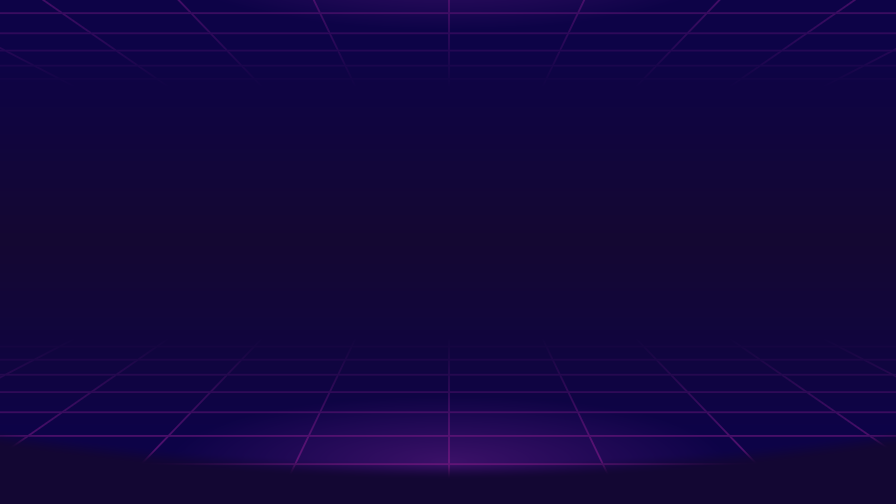
Write a WebGL 2 fragment shader that draws this background.

```glsl
#version 300 es
precision highp float;

uniform vec2 u_resolution;
out vec4 fragColor;

// Antialiased line of a given half width
float lineCoverage(float dist, float halfWidth, float pixel) {
    return clamp((halfWidth - dist) / pixel + 0.5, 0.0, 1.0);
}

// Distance to the nearest whole number
float nearestWhole(float v) {
    return abs(fract(v + 0.5) - 0.5);
}

// Perspective floor grid; depth is the distance from the vanishing line
float perspectiveGrid(float x, float depth, float pixel) {
    float spacing = 0.48 * depth;
    float column = x / spacing;
    float slope = 0.48 * round(column);
    float rays = nearestWhole(column) * spacing / sqrt(1.0 + slope * slope);
    float rows = nearestWhole(6.576 / depth - 0.34) * depth * depth / 6.576;
    return max(lineCoverage(rays, 0.0018, pixel), lineCoverage(rows, 0.0018, pixel));
}

void main() {
    float pixel = 1.0 / u_resolution.y;
    vec2 p = gl_FragCoord.xy * pixel;
    p.x -= 0.5 * u_resolution.x * pixel + 0.002;

    // Dark band fading to indigo above and below
    vec3 dusk = vec3(0.08, 0.03, 0.195);
    vec3 indigo = vec3(0.052, 0.012, 0.28);
    vec3 color = mix(dusk, indigo, min(abs(p.y - 0.525) / 0.382, 1.0));

    // Floor and ceiling share one mirrored depth
    float depth = abs(p.y - 0.578) + 0.137;

    // Violet glow
    vec2 glowOffset = vec2(p.x / 0.55, (depth - 0.63) / 0.13);
    float glow = max(1.0 - length(glowOffset), 0.0);
    color = mix(color, vec3(0.25, 0.07, 0.42), 0.9 * glow);

    // Grid fading toward the horizon
    float fade = clamp((depth - 0.385) / 0.27, 0.0, 1.0);
    float grid = perspectiveGrid(p.x, depth, pixel);
    color = mix(color, vec3(0.5, 0.1, 0.53), 0.72 * fade * grid);

    // Curved front edge of the floor
    float edge = 0.06 + 0.082 * p.x * p.x;
    float floorMask = smoothstep(edge - 0.012, edge + 0.025, p.y);
    color = mix(vec3(0.075, 0.026, 0.2), color, floorMask);

    fragColor = vec4(color, 1.0);
}
```
